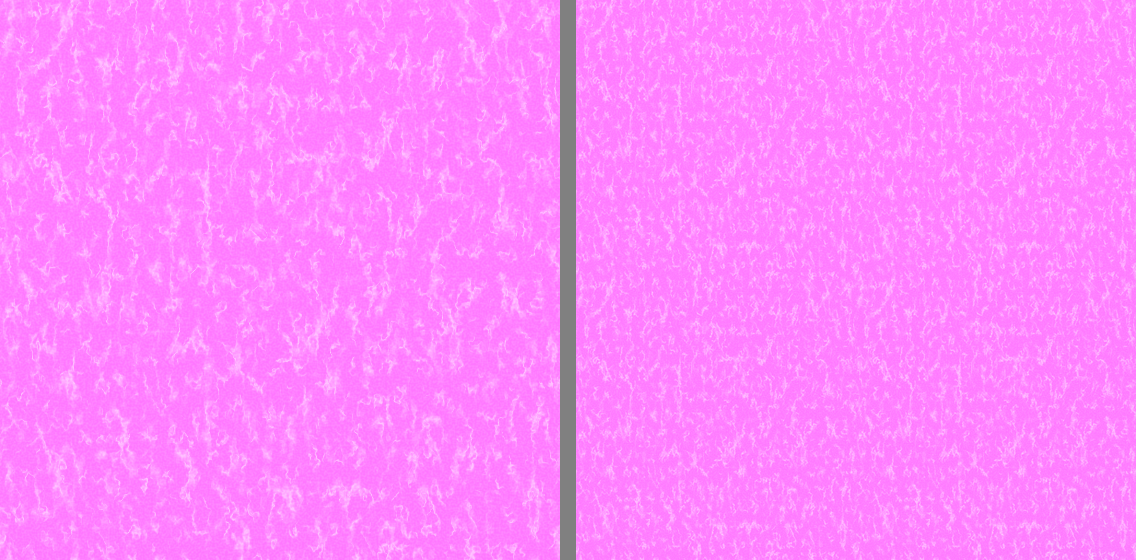
Left, the tile; right, the same tile 2 across and 2 down.
Write a WebGL 1 fragment shader that draws this texture.

```glsl
precision highp float;

uniform vec2 u_resolution;

vec2 hash2(vec2 p) {
  vec3 q = fract(p.xyx * vec3(0.1031, 0.1030, 0.0973));
  q += dot(q, q.yzx + 33.33);
  return fract((q.xx + q.yz) * q.zy);
}

// Dot product of a random unit gradient with the offset to its lattice corner
float corner(vec2 cell, vec2 offset, vec2 period, float seed) {
  vec2 gradient = hash2(mod(cell, period) + seed) - 0.5;
  return dot(normalize(gradient + 0.0001), offset);
}

// Gradient noise that wraps after a whole number of cells
float noise(vec2 uv, vec2 period, float seed) {
  vec2 p = uv * period;
  vec2 i = floor(p);
  vec2 f = p - i;
  vec2 w = f * f * f * (f * (f * 6.0 - 15.0) + 10.0);
  vec2 e = vec2(1.0, 0.0);
  float low = mix(corner(i, f, period, seed),
                  corner(i + e.xy, f - e.xy, period, seed), w.x);
  float high = mix(corner(i + e.yx, f - e.yx, period, seed),
                   corner(i + e.xx, f - e.xx, period, seed), w.x);
  return mix(low, high, w.y);
}

// Thin ridges along the zero lines of the noise, broken up by a patchy mask
float wisps(vec2 uv, vec2 period, vec2 patches, float seed) {
  float ridge = max(0.0, 1.0 - abs(noise(uv, period, seed)) / 0.2);
  return ridge * smoothstep(-0.1, 0.4, noise(uv, patches, seed + 31.0));
}

void main() {
  vec2 uv = gl_FragCoord.xy / u_resolution;

  // Ragged edges
  vec2 coarse = vec2(noise(uv, vec2(90.0, 72.0), 11.0), noise(uv, vec2(90.0, 72.0), 57.0));
  vec2 fine = vec2(noise(uv, vec2(190.0, 160.0), 23.0), noise(uv, vec2(190.0, 160.0), 71.0));
  vec2 warped = uv + 0.007 * coarse + 0.004 * fine;

  // Short crumbs and longer upright strands
  float crumbs = wisps(warped, vec2(62.0, 42.0), vec2(40.0, 30.0), 5.0);
  float strands = wisps(warped, vec2(46.0, 16.0), vec2(34.0, 14.0), 93.0);
  float frost = max(crumbs, strands) * (1.0 + 0.7 * noise(uv, vec2(170.0), 41.0));

  // Fine paper grain
  float grain = noise(uv, vec2(256.0), 7.0) + 0.5 * noise(uv, vec2(150.0), 19.0);

  float green = 0.494 + 0.235 * frost + 0.075 * grain;
  gl_FragColor = vec4(1.0, clamp(green, 0.465, 0.76), 1.0, 1.0);
}
```
